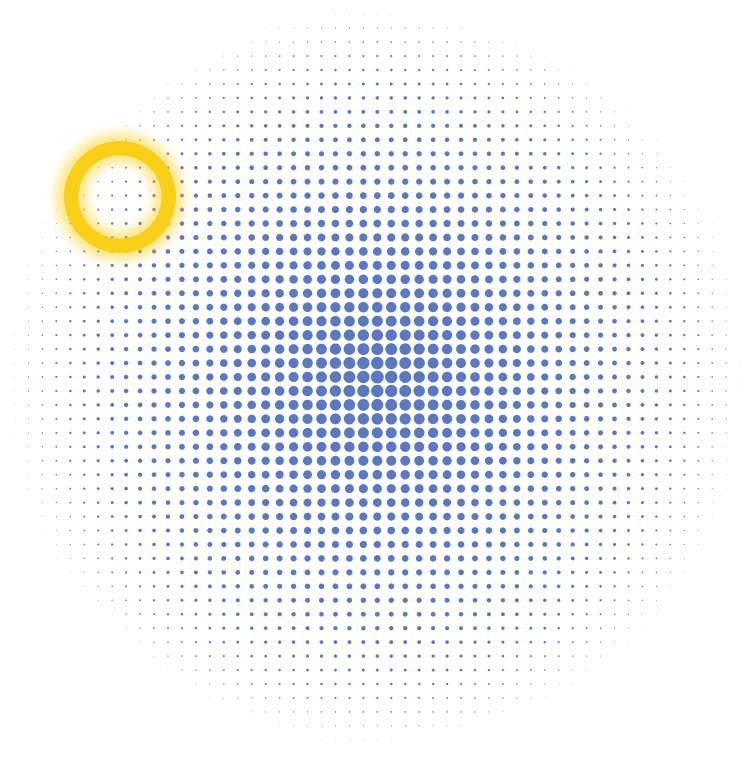
This background is drawn by a WebGL 1 fragment shader. Its source:

```glsl
precision highp float;
// Halftone disc of blue dots on white, with a glowing yellow ring at upper left.
// Dots sit on a square grid and shrink linearly with distance from the centre;
// the ring is a circle distance band with a Gaussian halo blended over the dots.

uniform vec2 u_resolution;

// Lengths are fractions of the canvas height, measured from its middle.
const vec3 PAPER = vec3(1.0);
const vec3 DOT_BLUE = vec3(0.355, 0.47, 0.765);
const vec3 RING_YELLOW = vec3(0.98, 0.81, 0.09);

const vec2 DISC_CENTER = vec2(-0.0009, 0.0091);
const float DISC_RADIUS = 0.495;
const float DOT_PITCH = 0.01817;
const float DOT_MAX_RADIUS = 0.0084;

const vec2 RING_CENTER = vec2(-0.3359, 0.2435);
const float RING_RADIUS = 0.0635;
const float RING_HALF_WIDTH = 0.0094;
const float GLOW_SIGMA = 0.0091;
const float GLOW_STRENGTH = 0.45;

// Antialiased coverage of a shape from its signed distance.
float coverage(float dist, float pixel) {
  return clamp(0.5 - dist / pixel, 0.0, 1.0);
}

// Halftone grid: one dot per cell, sized by the distance of the cell centre.
float halftone(vec2 p, float pixel) {
  vec2 q = p - DISC_CENTER;
  vec2 cell = floor(q / DOT_PITCH + 0.5) * DOT_PITCH;
  float radius = DOT_MAX_RADIUS * max(0.0, 1.0 - length(cell) / DISC_RADIUS);
  float fade = min(1.0, 2.0 * radius / pixel); // dims dots thinner than a pixel
  return fade * coverage(length(q - cell) - radius, pixel);
}

float ringDistance(vec2 p) {
  return abs(length(p - RING_CENTER) - RING_RADIUS) - RING_HALF_WIDTH;
}

void main() {
  float pixel = 1.0 / u_resolution.y;
  vec2 p = (gl_FragCoord.xy - 0.5 * u_resolution) * pixel;

  // Dots on paper
  vec3 color = mix(PAPER, DOT_BLUE, halftone(p, pixel));

  // Halo, then the solid ring
  float dist = ringDistance(p);
  float spread = max(dist, 0.0) / GLOW_SIGMA;
  color = mix(color, RING_YELLOW, GLOW_STRENGTH * exp(-0.5 * spread * spread));
  color = mix(color, RING_YELLOW, coverage(dist, pixel));

  gl_FragColor = vec4(color, 1.0);
}
```
